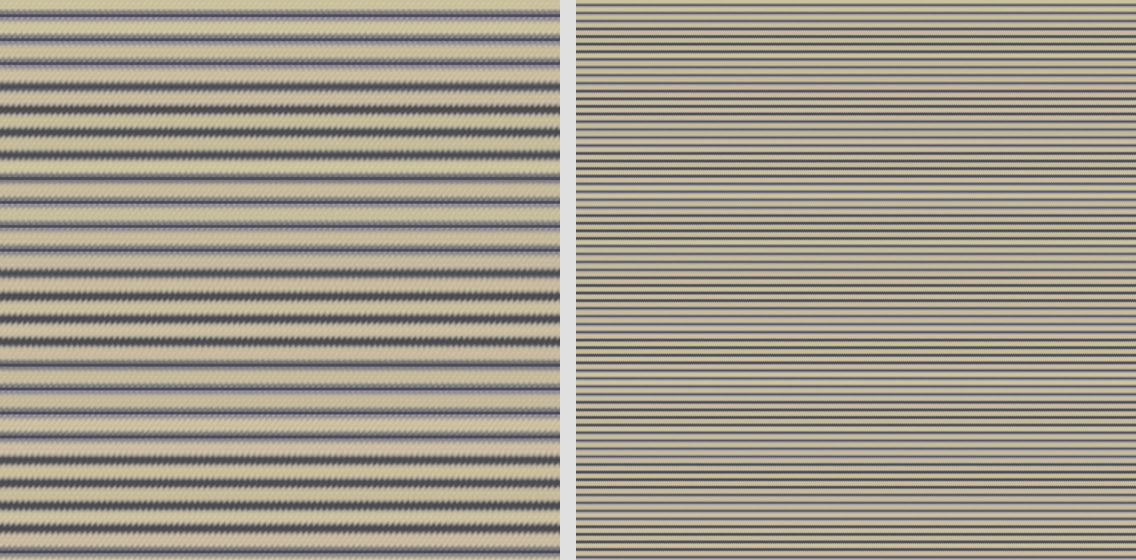
Left, the tile; right, the same tile 3 across and 3 down.
This pattern is drawn by a Shadertoy shader. Its source:

```glsl
// Woven ticking cloth: 24 soft charcoal stripes on cream, with slanted twill teeth.
// Each stripe drifts between a solid band and a thin navy core with grey shoulders.
// Whole-number frequencies and wrapped row hashes make it tile on both axes.

const float TAU = 6.2831853;
const float ROWS = 24.0;          // stripes down the canvas
const float TEETH = 96.0;         // twill teeth across the canvas
const float WEFT = 120.0;         // fine threads down the canvas
const float STRIPE_PHASE = 0.31;  // height of the lowest stripe, in rows
const float DRIFT_CYCLES = 3.0;   // slow changes of stripe character
const float WOBBLE = 0.04;        // stripe displacement, in rows
const float TOOTH_DEPTH = 0.04;   // serration of stripe edges, in rows
const float WEAVE_DEPTH = 0.022;  // brightness of the cloth grain

const vec3 CREAM_YELLOW = vec3(0.79, 0.76, 0.61);
const vec3 CREAM_PINK = vec3(0.79, 0.73, 0.63);
const vec3 HALO = vec3(0.71, 0.68, 0.61);
const vec3 CHARCOAL = vec3(0.30, 0.30, 0.32);
const vec3 NAVY = vec3(0.29, 0.30, 0.38);
const vec3 SHOULDER_TOP = vec3(0.48, 0.48, 0.47);
const vec3 SHOULDER_LOW = vec3(0.58, 0.56, 0.57);

// Random value per row, repeating after the last row
float rowHash(float row, float seed) {
    return fract(sin(mod(row, ROWS) * 12.99 + seed * 78.23) * 4375.85);
}

// Soft band: 1 inside, fading to 0 between the two half widths
float band(float dist, float inner, float outer) {
    return 1.0 - smoothstep(inner, outer, dist);
}

// Slanted twill wave, stronger and weaker along each row
float twill(vec2 uv, float row) {
    float beat = 0.8 + 0.2 * sin(TAU * (13.0 * uv.x + rowHash(row, 1.0)));
    return beat * sin(TAU * (TEETH * uv.x - ROWS * uv.y + rowHash(row, 2.0)));
}

// Fine grain of crossing threads
float grain(vec2 uv) {
    float diagonal = sin(TAU * (TEETH * uv.x - 3.0 * ROWS * uv.y));
    float threads = sin(TAU * WEFT * uv.y);
    return 0.6 * diagonal + 0.4 * threads * diagonal + 0.3 * threads;
}

void mainImage(out vec4 fragColor, in vec2 fragCoord) {
    vec2 uv = fragCoord / iResolution.xy;
    float v = uv.y * ROWS + 0.5 - STRIPE_PHASE;
    float row = mod(floor(v), ROWS);

    // Slow drift of position and character from stripe to stripe
    float fromTop = ROWS - 1.0 - row;
    float cycle = TAU * DRIFT_CYCLES / ROWS;
    float wobble = WOBBLE * cos(cycle * (fromTop - 2.5));
    float d = fract(v) - 0.5 + wobble;
    float split = 0.5 + 0.5 * cos(cycle * (fromTop - 0.7));
    split = smoothstep(0.2, 0.8, split + 0.3 * (rowHash(row, 3.0) - 0.5));

    float tooth = twill(uv, row);
    float dist = abs(d);
    float toothed = dist + TOOTH_DEPTH * tooth;

    // Cream ground, tinted per gap; tint changes hide under the stripes
    float gap = floor(v - 0.5);
    vec3 color = mix(CREAM_YELLOW, CREAM_PINK, rowHash(gap, 4.0));
    color *= 0.98 + 0.04 * rowHash(gap, 5.0);
    color = mix(color, HALO, band(toothed, 0.24, 0.36));

    // Solid stripe with serrated edges
    vec3 solid = mix(color, CHARCOAL, band(toothed, 0.06, 0.27));

    // Split stripe: toothed shoulders around a thin core
    vec3 shoulder = mix(SHOULDER_LOW, SHOULDER_TOP, smoothstep(-0.06, 0.06, d));
    shoulder -= 0.06 * tooth;
    vec3 cored = mix(color, shoulder, band(toothed, 0.14, 0.29));
    cored = mix(cored, NAVY, band(dist, 0.02, 0.10));

    color = mix(solid, cored, split);
    color += WEAVE_DEPTH * grain(uv);
    fragColor = vec4(clamp(color, 0.0, 1.0), 1.0);
}
```
